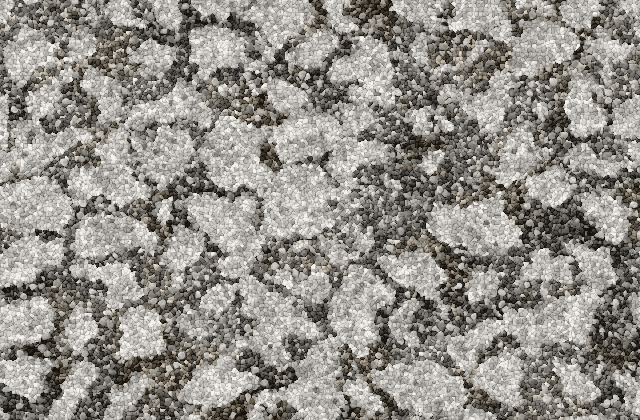
Write a Shadertoy shader that draws this texture.

```glsl
// Weathered asphalt: pale ragged islands of worn stone divided by dark, gritty brown channels.

const vec2  ISLAND_FREQ   = vec2(6.0, 6.5);   // islands per canvas height
const float PERSPECTIVE   = 0.16;             // shrinking towards the top
const float ISLAND_INSET  = 0.25;             // half width of the channels
const float ISLAND_SPREAD = 0.36;             // size variation between islands
const float EDGE_ROUGH    = 0.95;
const float EDGE_SOFT     = 0.07;
const float GRIT_FREQ     = 105.0;
const float PEBBLE_FREQ   = 48.0;
const float DUST_FREQ     = 210.0;
const float PEBBLE_SHARE  = 0.30;
const float ISLAND_TONE   = 0.785;
const float CHANNEL_TONE  = 0.26;
const vec3  STONE_TINT    = vec3(0.010, 0.000, -0.020);
const vec3  SOIL_TINT     = vec3(0.028, 0.002, -0.040);
const vec2  LIGHT_DIR     = vec2(-0.5, 0.85);

float hash(vec2 p) {
    return fract(sin(dot(p, vec2(127.1, 311.7))) * 43758.5453);
}

vec2 hash2(vec2 p) {
    return vec2(hash(p), hash(p + 57.3));
}

float noise(vec2 p) {
    vec2 i = floor(p), f = fract(p);
    f = f * f * (3.0 - 2.0 * f);
    return mix(mix(hash(i), hash(i + vec2(1, 0)), f.x),
               mix(hash(i + vec2(0, 1)), hash(i + vec2(1, 1)), f.x), f.y);
}

// Fractal noise centred on zero
float fbm(vec2 p) {
    float sum = 0.0, amp = 0.5;
    for (int i = 0; i < 4; i++) {
        sum += amp * (noise(p) - 0.5);
        p = mat2(1.6, 1.2, -1.2, 1.6) * p + 11.7;
        amp *= 0.5;
    }
    return sum;
}

struct Cell {
    vec2 offset;   // from the cell centre to the point
    float radius;  // distance to the centre
    float border;  // zero on the border between two cells
    float id;      // random value of the cell
};

Cell cellAt(vec2 p, float jitter) {
    vec2 base = floor(p);
    Cell c = Cell(vec2(0), 9.0, 0.0, 0.0);
    float second = 9.0;
    for (int y = -1; y <= 1; y++)
    for (int x = -1; x <= 1; x++) {
        vec2 g = base + vec2(x, y);
        vec2 d = p - g - 0.5 - jitter * (hash2(g) - 0.5);
        float r = length(d);
        if (r < c.radius) {
            second = c.radius;
            c.offset = d;
            c.radius = r;
            c.id = hash(g + 19.19);
        } else {
            second = min(second, r);
        }
    }
    c.border = second - c.radius;
    return c;
}

// Positive inside an island, negative in a channel
float islandField(vec2 p) {
    vec2 q = vec2((p.x - 0.76) * (1.0 + PERSPECTIVE * p.y), p.y * (1.0 + PERSPECTIVE * p.y));
    vec2 warp = vec2(fbm(q * 9.0), fbm(q * 9.0 + 17.0));
    Cell c = cellAt(q * ISLAND_FREQ + warp + 40.0, 0.85);
    return c.border - ISLAND_INSET - ISLAND_SPREAD * (c.id - 0.5) + EDGE_ROUGH * fbm(q * 16.0 + 5.0);
}

void mainImage(out vec4 fragColor, in vec2 fragCoord) {
    vec2 p = fragCoord / iResolution.y;

    // Grains, with slightly bent outlines
    vec2 bend = 0.006 * vec2(noise(p * 90.0) - 0.5, noise(p * 90.0 + 31.0) - 0.5);
    Cell grit = cellAt((p + bend) * GRIT_FREQ, 0.95);
    Cell pebble = cellAt((p + bend) * PEBBLE_FREQ + 7.0, 0.8);
    float dust = noise(p * DUST_FREQ) - 0.5;
    float crevice = 1.0 - smoothstep(0.0, 0.28, grit.border);
    float relief = dot(grit.offset, LIGHT_DIR);

    // Island outline breaks along the grains
    float field = islandField(p - 0.7 * grit.offset / GRIT_FREQ);
    float island = smoothstep(-EDGE_SOFT, EDGE_SOFT, field);
    float rim = smoothstep(-0.22, -0.03, field) * (1.0 - island);

    // Worn pale stone
    float stone = ISLAND_TONE + 0.26 * (grit.id - 0.5) + 0.20 * dust + 0.08 * relief
                - 0.17 * crevice + 0.30 * fbm(p * 30.0);
    stone -= 0.20 * smoothstep(0.86, 0.96, pebble.id) * smoothstep(0.45, 0.2, pebble.radius);

    // Dark grit with scattered pebbles
    float soil = CHANNEL_TONE + 0.50 * pow(grit.id, 1.6) + 0.20 * dust + 0.20 * relief
               - 0.20 * crevice + 0.50 * fbm(p * 11.0 + 3.0) - 0.10 * rim;
    float pebbleMask = step(1.0 - PEBBLE_SHARE, pebble.id)
                     * smoothstep(0.05, 0.2, pebble.border) * smoothstep(0.46, 0.34, pebble.radius);
    float pebbleTone = 0.42 + 0.36 * fract(pebble.id * 37.0) + 0.20 * dust
                     + 0.25 * dot(pebble.offset, LIGHT_DIR);
    soil = mix(soil, pebbleTone, pebbleMask);

    // Colour: neutral stone, warmer soil in drifts
    float warmth = smoothstep(-0.12, 0.16, fbm(p * 8.0 + 23.0)) * (1.0 - pebbleMask);
    vec3 soilTint = mix(STONE_TINT, SOIL_TINT, warmth) * (0.6 + 0.8 * grit.id);
    float tone = clamp(mix(soil, stone, island), 0.07, 0.95);
    fragColor = vec4(clamp(tone + mix(soilTint, STONE_TINT, island), 0.0, 1.0), 1.0);
}
```
